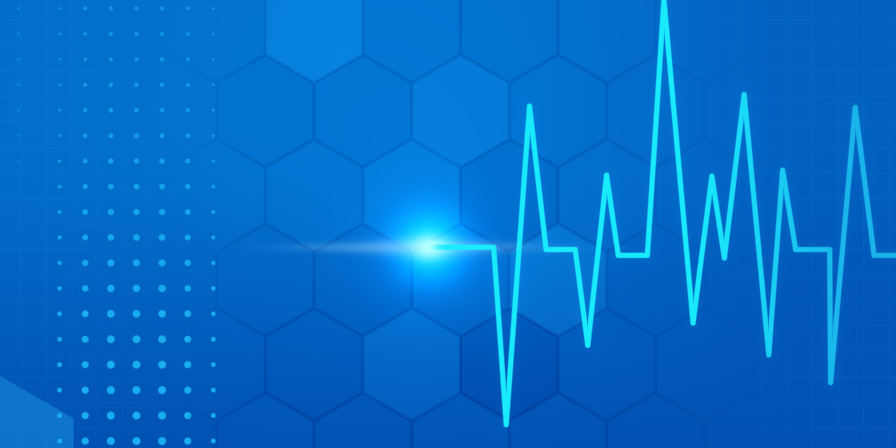
Write a Shadertoy shader that draws this background.

```glsl
// Blue medical backdrop: hexagon mesh, halftone dots, light flare and a cyan pulse line.

// Pulse corners, in canvas heights
const vec2 PULSE[23] = vec2[23](
    vec2(.958, .448), vec2(1.102, .448), vec2(1.130, .052), vec2(1.182, .763),
    vec2(1.219, .443), vec2(1.284, .443), vec2(1.312, .229), vec2(1.354, .609),
    vec2(1.380, .430), vec2(1.445, .430), vec2(1.482, 1.0), vec2(1.547, .279),
    vec2(1.589, .607), vec2(1.617, .424), vec2(1.661, .789), vec2(1.716, .208),
    vec2(1.747, .620), vec2(1.776, .443), vec2(1.852, .443), vec2(1.854, .146),
    vec2(1.909, .760), vec2(1.951, .430), vec2(2.02, .430));

// Hexagon accents: centre and tint strength
const vec3 ACCENTS[7] = vec3[7](
    vec3(.703, .943, 1.), vec3(1.029, .755, .8), vec3(.919, .185, 1.), vec3(.919, .565, .5),
    vec3(1.25, .375, 1.), vec3(1.138, .185, -.5), vec3(1.138, .565, -.4));

float hash(vec2 p) {
    return fract(sin(dot(p, vec2(127.1, 311.7))) * 4375.5);
}

float segmentDistance(vec2 p, vec2 a, vec2 b) {
    vec2 ab = b - a;
    return length(p - a - ab * clamp(dot(p - a, ab) / dot(ab, ab), 0., 1.));
}

// Offset from the nearest centre in a grid of unit-wide, pointy-top hexagons
vec2 hexOffset(vec2 q) {
    vec2 s = vec2(1., 1.732);
    vec2 a = mod(q + .5 * s, s) - .5 * s;
    vec2 b = mod(q, s) - .5 * s;
    return dot(a, a) < dot(b, b) ? a : b;
}

float hexRadius(vec2 h) {
    h = abs(h);
    return max(h.x, dot(h, vec2(.5, .866)));
}

vec3 backdrop(vec2 p) {
    vec3 col = mix(vec3(.005, .31, .69), vec3(.01, .425, .79), smoothstep(-.15, .75, p.y));
    col += vec3(.0, .035, .04) * exp(-dot(p - vec2(.85, .75), p - vec2(.85, .75)) * 3.);
    col -= vec3(.0, .05, .045) * smoothstep(1.1, 1.9, p.x) * smoothstep(.0, .5, p.y);
    // Faint square grid at both sides
    vec2 cell = abs(fract((p - vec2(.104, .044)) / .057) - .5);
    float grid = smoothstep(.45, .5, max(cell.x, cell.y));
    float sides = 1. - smoothstep(.1, .45, p.x) + smoothstep(1.5, 1.9, p.x);
    return col + vec3(.01, .025, .025) * grid * sides;
}

vec3 addHexagons(vec3 col, vec2 p) {
    const float width = .2178;
    const vec2 origin = vec2(.810, .375);
    vec2 q = (p - origin) / width;
    vec2 h = hexOffset(q);
    vec2 centre = origin + (q - h) * width;
    float tint = .35 * (hash(floor((q - h) * 2. + .5)) - .5);
    for (int i = 0; i < 7; i++)
        tint += ACCENTS[i].z * step(distance(centre, ACCENTS[i].xy), .06);
    float edge = (.5 - hexRadius(h)) * width;
    float fade = smoothstep(.35, .65, p.x) * (1. - smoothstep(1.2, 1.8, p.x));
    col += vec3(.012, .045, .04) * tint * fade;
    return col - vec3(.005, .055, .06) * fade * (1. - smoothstep(.001, .006, edge));
}

vec3 addDots(vec3 col, vec2 p, float px) {
    vec2 q = (p - vec2(.133, .0156)) / vec2(.0572, .0568);
    vec2 id = floor(q + .5);
    float inside = step(0., id.x) * step(id.x, 6.);
    float low = 1. - smoothstep(.15, .95, p.y);
    float radius = mix(.0045, .0088, low) * (1. - .4 * smoothstep(1.5, 3., abs(id.x - 3.)));
    float d = length((q - id) * .057) - radius;
    float dots = inside * smoothstep(px, -px, d) * mix(.55, .9, low);
    // Lone dim column near the left border
    float lone = length(vec2(p.x - .041, (q.y - id.y) * .057)) - .003;
    dots += .4 * smoothstep(px, -px, lone) * smoothstep(.45, .8, p.y);
    return mix(col, vec3(.11, .72, .96), dots);
}

vec3 addFlare(vec3 col, vec2 p) {
    vec2 d = p - vec2(.958, .448);
    float r = length(d);
    float reach = d.x < 0. ? .2 : .14;
    float streak = exp(-abs(d.x) / reach) * exp(-pow(d.y / (.008 + .018 * exp(-abs(d.x) * 7.)), 2.));
    streak *= 1. - smoothstep(.2, .48, abs(d.x));
    col += vec3(.0, .42, .5) * exp(-r * r / .0055);
    col += vec3(.0, .08, .12) * exp(-r * r / .025);
    col = mix(col, vec3(.72, .88, 1.), .7 * streak);
    return mix(col, vec3(.75, 1., 1.), .9 * exp(-dot(d, d * vec2(.5, 1.)) / .0006));
}

void mainImage(out vec4 fragColor, in vec2 fragCoord) {
    vec2 p = fragCoord / iResolution.y;
    float px = 1. / iResolution.y;

    vec3 col = addHexagons(backdrop(p), p);

    // Pale hexagon in the lower left corner
    float corner = hexRadius(p - vec2(-.02, -.04)) - .184;
    col = mix(col, vec3(.07, .5, .83), .75 * smoothstep(px, -px, corner));

    col = addDots(col, p, px);
    col = addFlare(col, p);

    // Pulse line, dimmer to the right
    float line = 9.;
    for (int i = 0; i < 22; i++)
        line = min(line, segmentDistance(p, PULSE[i], PULSE[i + 1]));
    vec3 cyan = mix(vec3(.10, .92, .99), vec3(.10, .70, .92), smoothstep(1.5, 1.95, p.x));
    col += vec3(.0, .04, .04) * exp(-line * 90.);
    col = mix(col, cyan, smoothstep(px, -px, line - .0058) * smoothstep(.95, 1., p.x));

    fragColor = vec4(clamp(col, 0., 1.), 1.);
}
```
